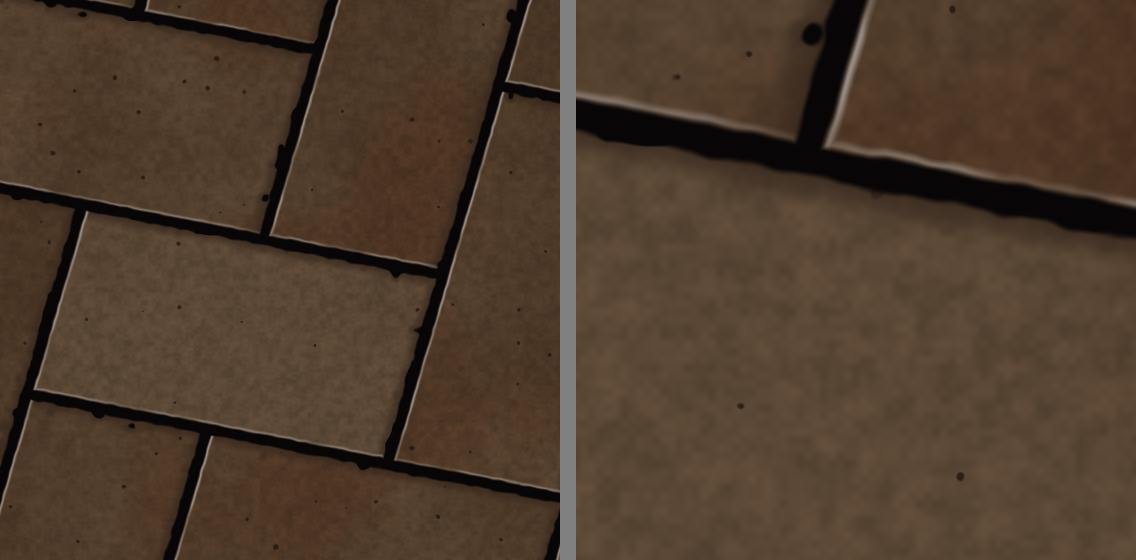
Left, the full canvas; right, a detail of the centre.
Reproduce this pattern procedurally as a three.js fragment shader.

```glsl
// Tilted herringbone of worn brown clay pavers with dark, chipped joints.
// A sheared grid is split into 2x1 and 1x2 blocks by the diagonal index mod 4;
// edge distances give joints and lit rims, value noise gives clay and wear.

varying vec2 vUv;

// Layout, in canvas units with y running down
const vec2 ORIGIN = vec2(0.147, 0.365);      // top left corner of the central paver
const vec2 AXIS_ACROSS = vec2(0.322, 0.063); // one paver width to the right
const vec2 AXIS_DOWN = vec2(-0.099, 0.338);  // one paver width downwards
const float JOINT_HALF = 0.0095;
const float SOFT = 0.0025;
const float RAGGED = 0.004;
const float CHIP_DEPTH = 0.014;
const float RIM_WIDTH = 0.0045;
const float SHADE_WIDTH = 0.022;
const float PIT_CELLS = 17.0;
const float PIT_CHANCE = 0.22;
const vec2 PALE_SPOT = vec2(0.42, 0.60);

const vec3 CLAY = vec3(0.285, 0.207, 0.140);
const vec3 PALE_CLAY = vec3(0.355, 0.280, 0.208);
const vec3 RUST = vec3(0.320, 0.198, 0.125);
const vec3 SHADE = vec3(0.200, 0.145, 0.108);
const vec3 JOINT = vec3(0.030, 0.020, 0.022);
const vec3 RIM = vec3(0.600, 0.555, 0.520);

float hash(vec2 p) {
  vec3 q = fract(vec3(p.xyx) * 0.1031);
  q += dot(q, q.yzx + 33.33);
  return fract((q.x + q.y) * q.z);
}

float noise(vec2 p) {
  vec2 i = floor(p), f = fract(p);
  f = f * f * (3.0 - 2.0 * f);
  return mix(mix(hash(i), hash(i + vec2(1.0, 0.0)), f.x),
             mix(hash(i + vec2(0.0, 1.0)), hash(i + 1.0), f.x), f.y);
}

float fbm(vec2 p) {
  float sum = 0.0, gain = 0.5;
  for (int i = 0; i < 4; i++) {
    sum += gain * noise(p);
    p = p * 2.03 + 17.3;
    gain *= 0.5;
  }
  return sum / 0.9375;
}

// Canvas position to paver grid coordinates
vec2 toGrid(vec2 p) {
  vec2 d = p - ORIGIN;
  float area = AXIS_ACROSS.x * AXIS_DOWN.y - AXIS_ACROSS.y * AXIS_DOWN.x;
  return vec2(d.x * AXIS_DOWN.y - d.y * AXIS_DOWN.x,
              AXIS_ACROSS.x * d.y - AXIS_ACROSS.y * d.x) / area;
}

// Corner in xy and size in zw of the paver covering a grid point
vec4 paverAt(vec2 g) {
  vec2 cell = floor(g);
  float k = mod(cell.x - cell.y + 0.5, 4.0);
  if (k < 2.0) return vec4(cell - vec2(floor(k), 0.0), 2.0, 1.0);
  return vec4(cell - vec2(0.0, k < 3.0 ? 1.0 : 0.0), 1.0, 2.0);
}

// Thin lit line just inside an edge
float rim(float d) {
  return smoothstep(-SOFT, SOFT, d) * (1.0 - smoothstep(RIM_WIDTH - SOFT, RIM_WIDTH + SOFT, d));
}

// Sparse dark pits, one at most in each scatter cell
float pits(vec2 p) {
  vec2 cell = floor(p * PIT_CELLS);
  vec2 centre = 0.2 + 0.6 * vec2(hash(cell + 3.1), hash(cell + 71.7));
  float radius = mix(0.04, 0.10, hash(cell + 29.0));
  float d = length(fract(p * PIT_CELLS) - centre) + 0.05 * (noise(p * 190.0) - 0.5);
  return step(hash(cell + 11.0), PIT_CHANCE) * (1.0 - smoothstep(radius * 0.4, radius, d));
}

void main() {
  vec2 p = vec2(vUv.x, 1.0 - vUv.y);
  vec2 g = toGrid(p);
  vec4 paver = paverAt(g);
  float id = hash(paver.xy + 40.0);

  // Edge distances: crisp at left and bottom, chipped at right and top
  vec2 unit = vec2(length(AXIS_ACROSS), length(AXIS_DOWN));
  vec2 nearLow = (g - paver.xy) * unit - JOINT_HALF;
  vec2 nearHigh = (paver.zw - g + paver.xy) * unit - JOINT_HALF;
  float wobble = RAGGED * (noise(p * 75.0) - 0.5);
  float chip = CHIP_DEPTH * smoothstep(0.70, 0.98, noise(p * 34.0 + 5.0));
  float left = nearLow.x + 0.4 * wobble;
  float bottom = nearHigh.y + 0.5 * wobble;
  float worn = min(nearHigh.x, nearLow.y) + wobble - chip;
  float inside = min(min(left, bottom), worn);

  // Clay: tint per paver, broad mottling and fine grain
  vec2 middle = paver.xy + 0.5 * paver.zw;
  vec2 centre = ORIGIN + AXIS_ACROSS * middle.x + AXIS_DOWN * middle.y;
  float pale = 0.75 * (1.0 - smoothstep(0.1, 0.7, distance(centre, PALE_SPOT))) + 0.25 * id;
  float mottle = fbm(p * 6.0 + id * 50.0);
  vec3 color = mix(CLAY, PALE_CLAY, clamp(pale + 1.1 * (mottle - 0.5), 0.0, 1.0));
  color = mix(color, RUST, 0.6 * (1.0 - pale) * smoothstep(0.45, 0.75, fbm(p * 4.0 + 9.0)));
  float grain = 0.6 * noise(p * 85.0) + 0.4 * noise(p * 210.0);
  color *= 1.0 + 0.26 * (grain - 0.5);
  color = mix(color, SHADE * 0.55, 0.75 * pits(p));

  // Shaded worn edges, lit crisp edges, then the joint
  color = mix(color, SHADE, 0.65 * (1.0 - smoothstep(0.0, SHADE_WIDTH, worn)));
  float glint = smoothstep(0.1, 0.65, noise(p * 22.0 + id * 30.0));
  float lit = max(rim(left) * (0.5 + 0.5 * glint), rim(bottom) * (0.2 + 0.45 * glint));
  color = mix(color, RIM, lit);
  color = mix(JOINT, color, smoothstep(-SOFT, SOFT, inside));
  gl_FragColor = vec4(color, 1.0);
}
```
